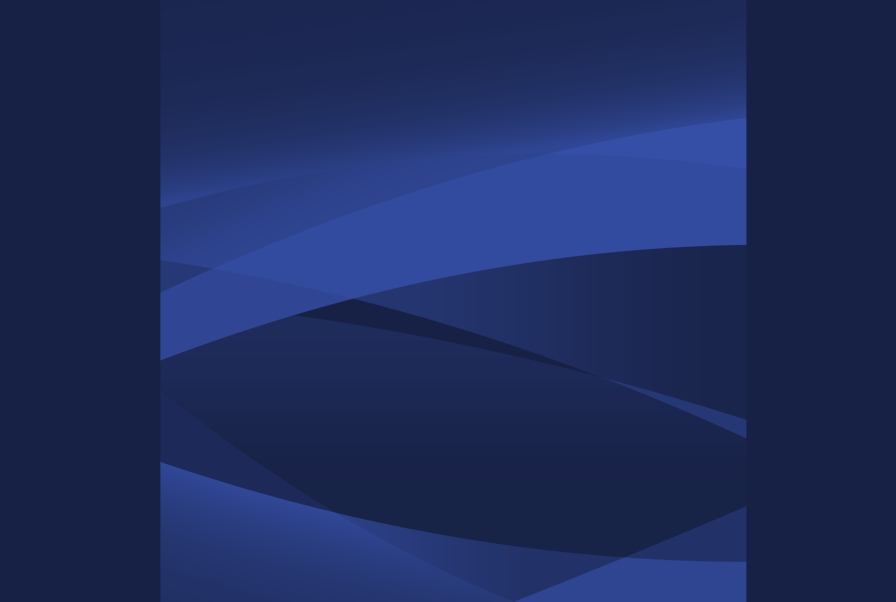
Give the GLSL for this background, as a WebGL 2 fragment shader.

```glsl
#version 300 es
precision highp float;

uniform vec2 u_resolution;
out vec4 outColor;

#define NAVY vec3(0.092, 0.130, 0.270)
#define ROYAL vec3(0.210, 0.312, 0.660)
#define PANEL_LEFT 0.179
#define PANEL_RIGHT 0.833
#define SKY_FALLOFF 0.085
#define BASE_FALLOFF 0.13

// Height of a parabolic edge at panel position t.
float arc(float t, vec3 k) {
    return k.x + t * (k.y + t * k.z);
}

// Smooth coverage of the area below an edge.
float below(float y, float edge) {
    float soft = 0.8 / u_resolution.y;
    return 1.0 - smoothstep(-soft, soft, y - edge);
}

void main() {
    vec2 uv = gl_FragCoord.xy / u_resolution;
    float y = uv.y;
    float t = (uv.x - PANEL_LEFT) / (PANEL_RIGHT - PANEL_LEFT);

    // Edges of the overlapping sheets
    float ribbonTop = arc(t, vec3(0.5136, 0.463, -0.1725));
    float ribbonBottom = arc(t, vec3(0.4012, 0.371, -0.179));
    float arch = arc(t, vec3(0.655, 0.273, -0.209));
    float slope = arc(t, vec3(0.5678, -0.1444, -0.152));
    float fold = arc(t, vec3(0.5014, -0.084, -0.115));
    float lensBottom = arc(t, vec3(0.2326, -0.331, 0.165));
    float leftCut = arc(t, vec3(0.3508, -0.773, 0.318));
    float rightCut = arc(t, vec3(-0.215, 0.331, 0.043));

    float underArch = below(y, arch);
    float underSlope = below(y, slope);
    float underFold = below(y, fold);
    float underLeft = below(y, leftCut);
    float underRight = below(y, rightCut);

    // Upper glow; every tone runs from navy (0) to royal blue (1)
    float skyHeight = max(y - (0.655 + 0.15 * t), 0.0);
    float sky = mix(0.10, 0.80, exp(-skyHeight / SKY_FALLOFF));
    float wedge = mix(0.75, 0.55, smoothstep(0.0, 0.14, y - ribbonTop));
    float tone = mix(sky, wedge, underArch);
    tone = mix(tone, 0.50, underSlope);

    // Bright ribbon
    float ribbon = mix(0.98, 0.90, underArch);
    ribbon = mix(ribbon, 0.80, underSlope);
    tone = mix(tone, ribbon, below(y, ribbonTop));

    // Facet, sliver and strip beneath the ribbon
    float lower = mix(0.44, 0.08, smoothstep(0.35, 1.0, t));
    lower = mix(lower, 0.0, underSlope);
    lower = mix(lower, 0.48, underFold * (1.0 - underSlope));

    // Dark lens with its two side overlaps
    float lens = mix(0.03, 0.23, smoothstep(0.18, 0.48, y));
    lens = mix(lens, 0.20, underLeft);
    lens = mix(lens, 0.36, underRight);
    lower = mix(lower, lens, underSlope * underFold);
    tone = mix(tone, lower, below(y, ribbonBottom));

    // Blue base fading downwards
    float depth = max(lensBottom - y, 0.0);
    float base = mix(0.20, 0.84, exp(-depth / BASE_FALLOFF));
    float valley = mix(0.68, 0.36, smoothstep(0.25, 0.65, t));
    base = mix(valley, base, underLeft);
    base = mix(base, 0.78, underRight);
    tone = mix(tone, base, below(y, lensBottom));

    // Plain side bands
    vec2 span = vec2(uv.x - PANEL_LEFT, PANEL_RIGHT - uv.x);
    vec2 inside = smoothstep(-0.8, 0.8, span * u_resolution.x);
    tone *= inside.x * inside.y;

    outColor = vec4(mix(NAVY, ROYAL, tone), 1.0);
}
```
